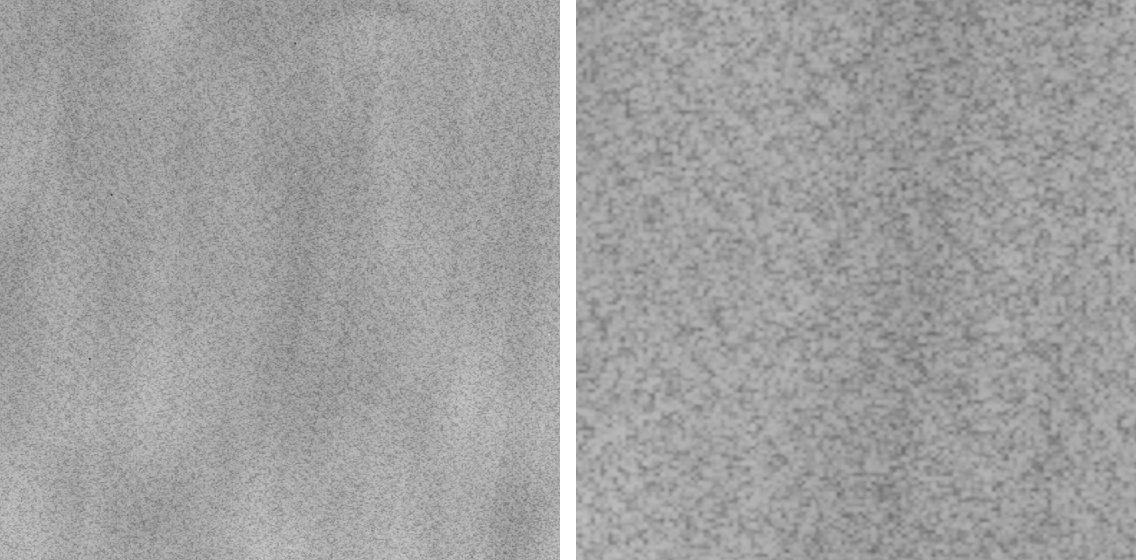
Left: the whole. Right: its middle third, enlarged.
A Shadertoy shader for this texture:

```glsl
// Worn grey sheet: fine speckled grain over soft, mostly vertical smudges.
// Stretched value noise makes the smudges, two fine layers make the grain,
// and a small loop scatters a few dark and pale specks.

float hash(vec2 p) {
    return fract(sin(dot(p, vec2(12.9898, 78.233))) * 43758.5453);
}

float valueNoise(vec2 p) {
    vec2 cell = floor(p);
    vec2 f = fract(p);
    f = f * f * (3.0 - 2.0 * f);
    float low = mix(hash(cell), hash(cell + vec2(1, 0)), f.x);
    float high = mix(hash(cell + vec2(0, 1)), hash(cell + vec2(1, 1)), f.x);
    return mix(low, high, f.y);
}

float fbm(vec2 p) {
    float sum = 0.0;
    float weight = 0.5;
    for (int i = 0; i < 4; i++) {
        sum += weight * valueNoise(p);
        p = mat2(0.96, 0.28, -0.28, 0.96) * p * 2.0 + 7.3;
        weight *= 0.5;
    }
    return sum / 0.9375;
}

// Broad clouds, leaning bands and narrow upright streaks, centred on zero
float smudges(vec2 uv) {
    vec2 leaning = vec2(uv.x - 0.12 * uv.y, uv.y);
    float clouds = fbm(uv * vec2(5.0, 4.5) + 3.7) - 0.5;
    float bands = fbm(leaning * vec2(11.0, 3.0) + 21.0) - 0.5;
    float streaks = valueNoise(uv * vec2(32.0, 4.0) + 50.0) - 0.5;
    return 0.105 * clouds + 0.12 * bands + 0.026 * streaks;
}

// Dark rubbed arc close to the upper edge
float rubbedArc(vec2 uv) {
    float x = uv.x - 0.67;
    float d = (uv.y - 0.992 + 2.2 * x * x) / 0.019;
    float ragged = 0.5 + fbm(uv * vec2(18.0, 40.0));
    return exp(-d * d - x * x / 0.009) * ragged;
}

// Fine grain, a little wider than tall, with a longer dark tail
float grain(vec2 uv) {
    float coarse = valueNoise(uv * vec2(280.0, 325.0)) - 0.5;
    float fine = valueNoise(uv * vec2(390.0, 440.0) + 91.0) - 0.5;
    float g = coarse + fine;
    return g - 0.4 * (g * g - 0.08);
}

void mainImage(out vec4 fragColor, in vec2 fragCoord) {
    vec2 uv = fragCoord / iResolution.xy;

    // Paper tone, slightly lighter toward the lower right
    float tone = 0.645 + 0.035 * (uv.x - uv.y) * (1.0 - uv.y);
    tone += smudges(uv);
    tone -= 0.085 * rubbedArc(uv);
    tone += 0.133 * grain(uv);

    // Sparse specks, every third one pale
    for (int i = 0; i < 6; i++) {
        float id = float(i);
        vec2 center = vec2(hash(vec2(id, 3.1)), hash(vec2(id, 8.7)));
        float radius = mix(0.0012, 0.0024, hash(vec2(id, 5.3)));
        float mask = 1.0 - smoothstep(0.4 * radius, 1.3 * radius, length(uv - center));
        tone = mix(tone, i % 3 == 2 ? 0.84 : 0.2, 0.8 * mask);
    }

    fragColor = vec4(vec3(clamp(tone, 0.0, 1.0)), 1.0);
}
```
